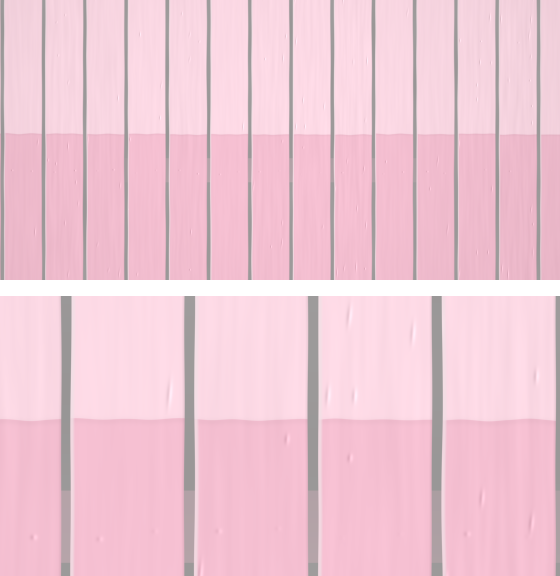
Top, the full canvas; bottom, a detail of the centre.
This texture is drawn by a WebGL 2 fragment shader. Its source:

```glsl
#version 300 es
precision highp float;
uniform vec2 u_resolution;
out vec4 fragColor;

// Lengths are in canvas heights
const float PITCH = 0.1473;
const float FIRST_GAP = 0.0085;
const float GAP_WIDTH = 0.0120;
const float EDGE_WOBBLE = 0.0022;
const float BEVEL_WIDTH = 0.0062;
const float PAINT_LINE = 0.521;
const float RAIL_Y = 0.392;
const float RAIL_HALF = 0.043;
const float NAIL_Y = 0.385;
const float NAIL_RADIUS = 0.0032;
const float GRAIN_STRENGTH = 0.022;
const float CHIP_STRENGTH = 0.075;
const vec2 CHIP_CELL = vec2(0.0368, 0.075);
const vec3 PALE_PINK = vec3(0.983, 0.846, 0.892);
const vec3 DEEP_PINK = vec3(0.953, 0.744, 0.814);
const vec3 BEVEL_LIGHT = vec3(0.935, 0.870, 0.890);
const vec3 GAP_GREY = vec3(0.610, 0.600, 0.600);
const vec3 RAIL_PINK = vec3(0.710, 0.640, 0.660);

float hash(vec2 p) {
    vec3 q = fract(p.xyx * vec3(0.1031, 0.1030, 0.0973));
    q += dot(q, q.yzx + 33.33);
    return fract((q.x + q.y) * q.z);
}

float cornerSlope(vec2 cell, vec2 offset) {
    float angle = 6.28318 * hash(cell);
    return dot(vec2(cos(angle), sin(angle)), offset);
}

float gradientNoise(vec2 p) {
    vec2 i = floor(p), f = fract(p);
    vec2 w = f * f * f * (f * (f * 6.0 - 15.0) + 10.0);
    vec2 e = vec2(0.0, 1.0);
    float low = mix(cornerSlope(i, f), cornerSlope(i + e.yx, f - e.yx), w.x);
    float high = mix(cornerSlope(i + e, f - e), cornerSlope(i + e.yy, f - e.yy), w.x);
    return mix(low, high, w.y);
}

// Long fibres that bend slightly along each plank
float woodGrain(vec2 p, float plank) {
    float bend = 0.006 * gradientNoise(vec2(p.x * 12.0, p.y * 5.0 + plank * 7.0));
    vec2 q = vec2(p.x + bend, p.y + plank * 3.7);
    return gradientNoise(q * vec2(75.0, 3.5)) + 0.6 * gradientNoise(q * vec2(130.0, 9.0));
}

// Raised spot: lit on its right, shaded on its left
float relief(vec2 d, vec2 size) {
    vec2 q = d / size;
    return q.x * exp(-dot(q, q)) * 2.3;
}

// Sparse cracks and flakes, one candidate per cell
float chips(vec2 p, float wear) {
    vec2 cell = floor(p / CHIP_CELL);
    float pick = hash(cell + 41.0);
    vec2 jitter = vec2(hash(cell + 7.0), hash(cell + 19.0));
    vec2 d = p - (cell + 0.25 + 0.5 * jitter) * CHIP_CELL;
    d.x += d.y * (pick - 0.2) * 0.5;
    vec2 size = vec2(0.0025, mix(0.003, 0.016, hash(cell + 63.0)));
    return relief(d, size) * step(pick, wear);
}

// Two nail heads across each plank
float nails(vec2 local, float plank) {
    float sum = 0.0;
    for (int i = 0; i < 2; i++) {
        vec2 seed = vec2(plank, float(i) + 5.0);
        float x = PITCH * (0.27 + 0.46 * float(i) + 0.08 * (hash(seed) - 0.5));
        float y = NAIL_Y + 0.018 * (hash(seed + 11.0) - 0.5);
        sum += relief(local - vec2(x, y), vec2(NAIL_RADIUS)) * hash(seed + 23.0);
    }
    return sum;
}

void main() {
    vec2 p = gl_FragCoord.xy / u_resolution.y;
    float aspect = u_resolution.x / u_resolution.y;
    float aa = 0.75 / u_resolution.y;
    float plank = floor((p.x - FIRST_GAP) / PITCH);
    vec2 local = vec2(p.x - FIRST_GAP - plank * PITCH, p.y);
    float wear = mix(0.04, 0.26, pow(hash(vec2(plank, 3.0)), 2.0));

    // Plank outline with uneven edges
    float wobbleL = EDGE_WOBBLE * gradientNoise(vec2(plank * 5.3, p.y * 7.0));
    float wobbleR = EDGE_WOBBLE * gradientNoise(vec2(plank * 5.3 + 2.6, p.y * 6.0));
    float fromLeft = local.x - 0.5 * GAP_WIDTH - wobbleL;
    float fromRight = PITCH - 0.5 * GAP_WIDTH + wobbleR - local.x;
    float wood = smoothstep(-aa, aa, min(fromLeft, fromRight));

    // Two coats of paint meeting at a hand-drawn line
    float line = PAINT_LINE + 0.004 * (hash(vec2(plank, 9.0)) - 0.5)
        + 0.004 * gradientNoise(vec2(p.x * 22.0, plank));
    float above = p.y - line;
    vec3 paint = mix(DEEP_PINK, PALE_PINK, smoothstep(-aa, aa, above));
    paint *= 1.0 - 0.022 * exp(-pow((above + 0.002) / 0.004, 2.0));
    paint *= 1.0 + 0.012 * (hash(vec2(plank, 17.0)) - 0.5);

    // Surface relief
    paint += GRAIN_STRENGTH * woodGrain(p, plank) * (0.5 + 3.0 * wear);
    paint += CHIP_STRENGTH * (chips(p, wear) + nails(local, plank));
    float bevel = 1.0 - smoothstep(0.35 * BEVEL_WIDTH, BEVEL_WIDTH, fromLeft);
    paint = mix(paint, BEVEL_LIGHT, 0.75 * bevel);
    paint *= 1.0 - 0.07 * (1.0 - smoothstep(0.0, 0.004, fromRight));

    // Gaps, with the rail behind showing near the middle
    float gapId = floor((p.x - FIRST_GAP) / PITCH + 0.5);
    float rail = 1.0 - smoothstep(RAIL_HALF - aa, RAIL_HALF + aa, abs(p.y - RAIL_Y));
    rail *= 1.0 - smoothstep(0.35, 0.65, abs(p.x - 0.5 * aspect));
    vec3 gap = mix(GAP_GREY, RAIL_PINK, rail * mix(0.6, 1.0, hash(vec2(gapId, 31.0))));
    gap *= 1.0 + 0.05 * gradientNoise(vec2(gapId * 3.3, p.y * 5.0));

    // Soft falloff towards the sides
    vec2 side = vec2(p.x / aspect, p.y) - vec2(0.48, 0.5);
    float shade = 1.01 - 0.19 * side.x * side.x - 0.05 * side.y * side.y;
    fragColor = vec4(clamp(mix(gap, paint * shade, wood), 0.0, 1.0), 1.0);
}
```
